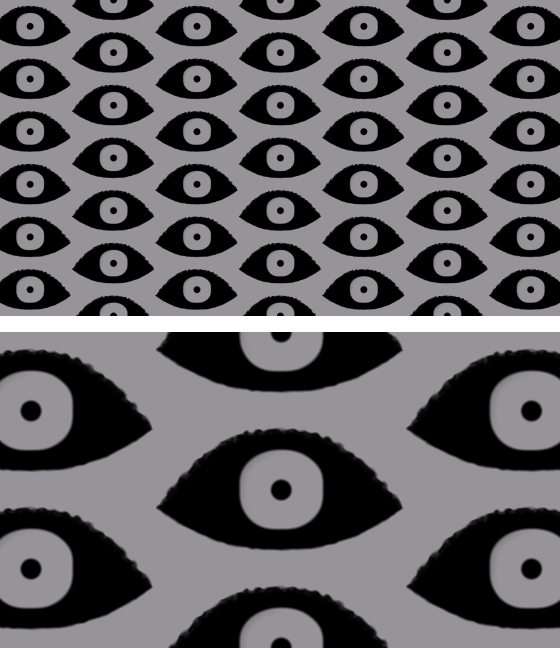
Top: the whole. Bottom: its middle third, enlarged.
Reproduce this pattern procedurally as a WebGL 2 fragment shader.

```glsl
#version 300 es
precision highp float;
// Staggered columns of black, hand-inked eyes on flat grey paper.

uniform vec2 u_resolution;
out vec4 fragColor;

const vec3 PAPER = vec3(0.592, 0.582, 0.600);
const vec3 INK = vec3(0.0);
const vec3 DRY_INK = vec3(0.17, 0.165, 0.17);
const vec3 SMUDGE = vec3(0.44, 0.44, 0.45);

// Lattice: rows per canvas height, column step in row heights
const float ROWS = 6.0;
const float COLUMN_STEP = 1.584;

// Eye measures in row heights, relative to the pupil
const float HALF_WIDTH = 0.778;
const float CORNER_Y = -0.115;
const float UPPER_RISE = 0.505;
const float LOWER_DROP = 0.265;
const vec2 IRIS_RADII = vec2(0.268, 0.250);
const float PUPIL_RADIUS = 0.065;

float hash21(vec2 p) {
    vec3 q = fract(p.xyx * vec3(0.1031, 0.1030, 0.0973));
    q += dot(q, q.yzx + 33.33);
    return fract((q.x + q.y) * q.z);
}

float valueNoise(vec2 p) {
    vec2 i = floor(p), f = fract(p);
    f = f * f * (3.0 - 2.0 * f);
    return mix(mix(hash21(i), hash21(i + vec2(1.0, 0.0)), f.x),
               mix(hash21(i + vec2(0.0, 1.0)), hash21(i + 1.0), f.x), f.y);
}

// Approximate signed distance above a lid arch of the given height
float lidDistance(vec2 p, float height, float power) {
    float t = abs(p.x) / HALF_WIDTH;
    float slope = height * power * pow(t, power - 1.0) / HALF_WIDTH;
    return (p.y - height * (1.0 - pow(t, power))) / sqrt(1.0 + slope * slope);
}

// Slightly squared ellipse
float irisDistance(vec2 p, vec2 radii, float power) {
    vec2 q = pow(abs(p) / radii, vec2(power));
    return (pow(q.x + q.y, 1.0 / power) - 1.0) * radii.y;
}

float coverage(float d, float blur) {
    return 1.0 - smoothstep(-blur, blur, d);
}

// Position inside the nearest eye; alternate columns shift by half a row
vec2 eyeLocal(vec2 p) {
    float column = floor(p.x / COLUMN_STEP + 0.5);
    float shift = 0.5 * mod(column, 2.0);
    return vec2(p.x - column * COLUMN_STEP, fract(p.y + shift + 0.5) - 0.5);
}

vec3 drawEye(vec2 p, float blur) {
    // Rough brush edge, strongest along the upper lid
    float rough = valueNoise(p * 27.0 + 50.0) - 0.5;
    vec2 q = p - vec2(-0.009, CORNER_Y);
    float upper = lidDistance(q, UPPER_RISE, 2.25) + 0.024 * rough;
    float lower = lidDistance(vec2(q.x, -q.y), LOWER_DROP, 2.25) + 0.008 * rough;

    // Dry speckles just inside the upper lid
    float rim = smoothstep(-0.045, -0.005, upper);
    float speckle = smoothstep(0.4, 0.8, valueNoise(p * 45.0 + 90.0));
    vec3 ink = mix(INK, DRY_INK, rim * (0.25 + 0.75 * speckle));
    vec3 color = mix(PAPER, ink, coverage(max(upper, lower), blur));

    // Iris with a faint smudge on its upper left rim
    float wobble = 0.012 * (valueNoise(p * 8.0 + 20.0) - 0.5);
    float iris = irisDistance(p, IRIS_RADII, 2.25) + wobble;
    float side = smoothstep(0.05, 0.3, dot(p, vec2(-0.85, 0.5)));
    vec3 irisColor = mix(PAPER, SMUDGE, 0.6 * side * smoothstep(-0.06, 0.0, iris));
    color = mix(color, irisColor, coverage(iris, blur));

    float pupil = length(p) - PUPIL_RADIUS;
    return mix(color, INK, coverage(pupil, blur));
}

void main() {
    vec2 p = (gl_FragCoord.xy - 0.5 * u_resolution) / u_resolution.y;
    float blur = max(ROWS / u_resolution.y * 0.75, 0.012);
    vec2 local = eyeLocal(p * ROWS - vec2(0.008, 0.0));
    fragColor = vec4(drawEye(local, blur), 1.0);
}
```
